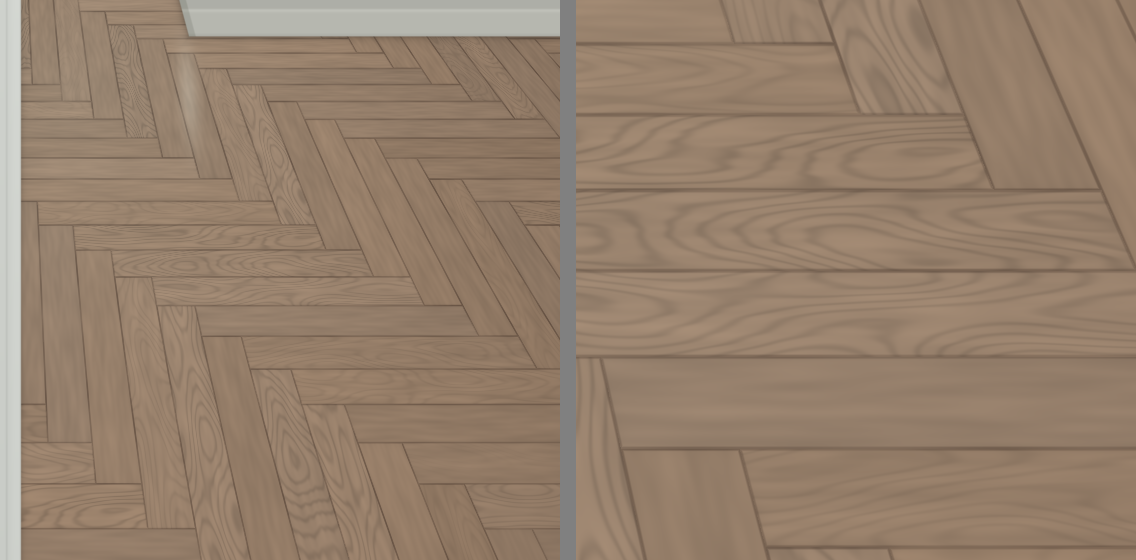
Left, the full canvas; right, a detail of the centre.
Reproduce this pattern procedurally as a Shadertoy shader.

```glsl
// Oak herringbone floor in perspective, with a pale door frame and skirting board.
// Each canvas point is projected onto the floor, placed in a 7:1 herringbone
// lattice, then shaded with gradient-noise grain, soft seams and window light.

float hash(vec2 p) {
    return fract(sin(dot(p, vec2(127.1, 311.7))) * 43758.545);
}

vec2 gradientAt(vec2 cell) {
    float angle = 6.2832 * hash(cell);
    return vec2(cos(angle), sin(angle));
}

float gradientNoise(vec2 p) {
    vec2 i = floor(p), f = p - i;
    vec2 w = f * f * f * (f * (f * 6.0 - 15.0) + 10.0);
    vec2 e = vec2(0.0, 1.0);
    float low = mix(dot(gradientAt(i), f), dot(gradientAt(i + e.yx), f - e.yx), w.x);
    float high = mix(dot(gradientAt(i + e), f - e), dot(gradientAt(i + 1.0), f - 1.0), w.x);
    return mix(low, high, w.y);
}

// Brightness of the wood; g.x runs along the plank, g.y across it
float woodGrain(vec2 g, float seed) {
    vec2 q = g + vec2(seed * 91.0, seed * 57.0);
    float fibre = gradientNoise(q * vec2(1.3, 9.0));
    float streak = gradientNoise(q * vec2(0.45, 3.2) + 17.0);
    float field = gradientNoise(q * vec2(0.38, 1.25) + 41.0) + 0.03 * fibre;
    float rings = pow(0.5 + 0.5 * sin(field * 48.0), 3.0);
    float figured = smoothstep(0.45, 0.95, fract(seed * 13.7));
    return 0.055 * fibre + 0.06 * streak - 0.11 * figured * (rings - 0.3);
}

vec3 herringboneFloor(vec2 p, float px) {
    // Perspective: plank widths sideways and into the room
    float depth = p.y + 1.0117;
    vec2 floorPos = vec2(22.8 * (p.x - 0.0065), 45.88) / depth - vec2(0.0, 23.46);
    vec2 size = vec2(depth / 22.8, depth * depth / 45.88);

    // Lattice: seven cells of a lying plank, then seven of a standing one
    vec2 cell = floor(floorPos), f = floorPos - cell;
    float cycle = mod(cell.x + cell.y - 10.0, 14.0);
    bool lying = cycle < 7.0;
    float cellAlong = lying ? cycle : cycle - 7.0;
    vec2 local = lying ? f : f.yx;
    local.x += cellAlong;
    vec2 scale = lying ? size : size.yx;
    vec2 plankId = cell - (lying ? vec2(cellAlong, 0.0) : vec2(0.0, cellAlong));
    float seed = hash(plankId + (lying ? 3.0 : 71.0));

    // Wood tone with a variation for each plank
    float tint = hash(plankId + 19.3) - 0.5;
    vec3 color = vec3(0.567, 0.472, 0.390);
    color *= 1.0 + 0.07 * tint + woodGrain(local, seed);
    color += vec3(0.008, 0.0, -0.008) * (seed - 0.5);

    // Seams, thinner and fainter in places
    vec2 edge = min(local, vec2(7.0, 1.0) - local) * scale;
    float seamDist = min(edge.x, edge.y);
    float soft = max(px, 0.0011);
    float seam = 1.0 - smoothstep(0.0004, 0.0008 + soft, seamDist);
    float wear = 0.6 + 0.5 * gradientNoise(floorPos * 0.8);
    float strength = (lying ? 0.5 : 0.65) * wear;
    color = mix(color, vec3(0.29, 0.215, 0.17), seam * strength);
    color *= 1.0 - 0.035 * exp(-seamDist * 300.0);

    // Cool light at the upper left, warm falloff to the right
    float glow = exp(-2.2 * length(p - vec2(0.12, 0.16)));
    color += vec3(0.035, 0.055, 0.06) * glow;
    color *= 1.025 - 0.06 * smoothstep(0.35, 1.1, p.x);

    // Window reflection
    vec2 r = (p - vec2(0.337 + 0.08 * (p.y - 0.17), 0.17)) / vec2(0.017, 0.085);
    color += vec3(0.10, 0.12, 0.125) * exp(-dot(r, r));
    return color;
}

void mainImage(out vec4 fragColor, in vec2 fragCoord) {
    vec2 p = fragCoord / iResolution.xy;
    p.y = 1.0 - p.y;
    float px = 1.0 / min(iResolution.x, iResolution.y);
    float soft = max(px, 0.0015);
    vec3 color = herringboneFloor(p, px);

    // Skirting board: contact shadow, side return, front face and top ledge
    float side = p.x - 0.320 - 0.27 * p.y;
    float boardDist = max(p.y - 0.065, -side);
    color *= 1.0 - 0.22 * exp(-max(boardDist, 0.0) * 160.0);
    vec3 board = mix(vec3(0.64, 0.645, 0.61), vec3(0.715, 0.718, 0.688),
                     smoothstep(0.010, 0.014, side));
    float ledge = 1.0 - smoothstep(0.014, 0.018, p.y);
    board -= 0.035 * ledge;
    board += 0.035 * exp(-pow((p.y - 0.019) / 0.003, 2.0));
    board -= 0.04 * smoothstep(0.057, 0.065, p.y);
    color = mix(color, board, 1.0 - smoothstep(-soft, soft, boardDist));

    // Door frame with shallow vertical mouldings
    float frameDist = p.x - 0.0375;
    color *= 1.0 - 0.16 * exp(-max(frameDist, 0.0) * 220.0);
    vec3 frame = vec3(0.81, 0.822, 0.802) - 0.025 * p.y;
    frame -= 0.045 * exp(-pow((p.x - 0.012) / 0.002, 2.0));
    frame += 0.02 * smoothstep(0.014, 0.028, p.x);
    frame -= 0.04 * smoothstep(0.033, 0.0375, p.x);
    color = mix(color, frame, 1.0 - smoothstep(-soft, soft, frameDist));

    fragColor = vec4(clamp(color, 0.0, 1.0), 1.0);
}
```
